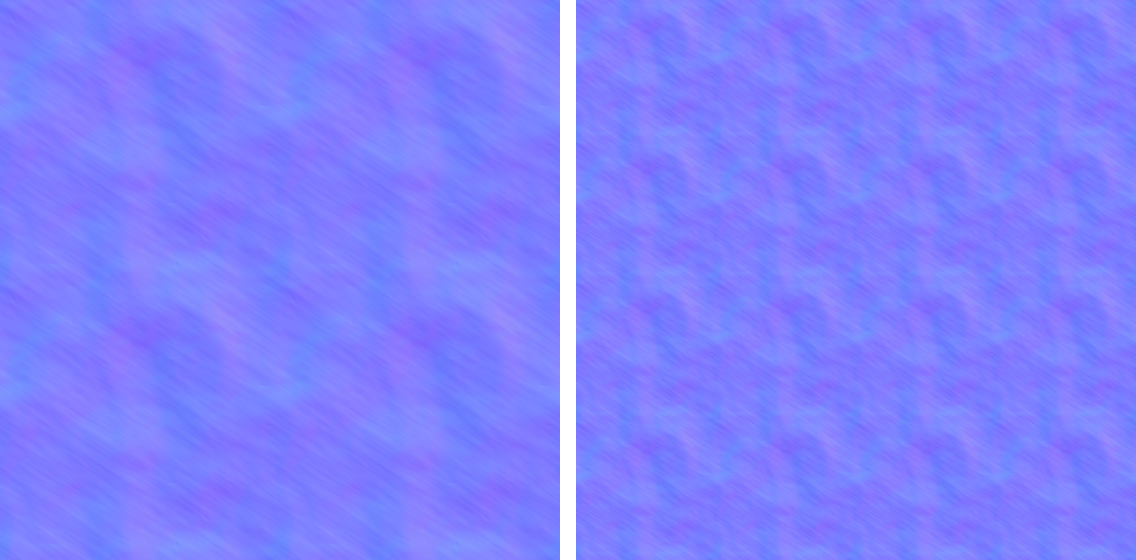
Left, the tile; right, the same tile 2 across and 2 down.
A WebGL 2 fragment shader for this texture map:

```glsl
#version 300 es
precision highp float;
// Tangent-space normal map of a softly undulating surface with slanted grain and small pits.

#define REPEATS 2.0       // tiles across the canvas
#define TILT 0.076        // overall steepness
#define BROAD_CELLS 3.0   // cells per tile of the widest swell
#define BROAD_GAIN 0.56   // slope kept by each finer swell
#define WARP 0.025        // bending of the swells
#define GRAIN 0.25        // slope of the slanted grain
#define GRAIN_GAIN 0.8    // slope kept by each finer grain
#define PIT_CELLS 9.0     // pit grid per tile
#define PIT_SHARE 0.3     // share of grid cells holding a pit
#define PIT_RADIUS 0.006  // in tiles
#define PIT_SLOPE 1.1     // steepness of the pit walls
#define STEP 0.0015       // finite difference step, in tiles

uniform vec2 u_resolution;
out vec4 fragColor;

float hash(vec2 p) {
  return fract(sin(dot(p, vec2(127.1, 311.7))) * 43758.5453);
}

// Dot product of a random unit gradient at a wrapped lattice corner
float corner(vec2 cell, vec2 offset, vec2 period, float seed) {
  float angle = 6.2831853 * hash(mod(cell, period) + seed);
  return dot(vec2(cos(angle), sin(angle)), offset);
}

// Gradient noise that wraps after a whole number of cells
float noise(vec2 p, vec2 period, float seed) {
  p *= period;
  vec2 i = floor(p);
  vec2 f = p - i;
  vec2 w = f * f * f * (f * (f * 6.0 - 15.0) + 10.0);
  vec2 e = vec2(1.0, 0.0);
  float low = mix(corner(i, f, period, seed),
                  corner(i + e.xy, f - e.xy, period, seed), w.x);
  float high = mix(corner(i + e.yx, f - e.yx, period, seed),
                   corner(i + e.xx, f - e.xx, period, seed), w.x);
  return mix(low, high, w.y);
}

// Wide soft swells
float swells(vec2 p) {
  p += WARP * vec2(noise(p, vec2(5.0), 11.0), noise(p, vec2(5.0), 23.0));
  float height = 0.0, slope = 1.0, cells = BROAD_CELLS;
  for (int i = 0; i < 4; i++) {
    height += slope / cells * noise(p, vec2(cells), 37.0 + float(i));
    slope *= BROAD_GAIN;
    cells *= 2.0;
  }
  return height;
}

// Fine streaks; the whole-number shear keeps the tile seamless
float grain(vec2 p) {
  vec2 sheared = vec2(p.x + p.y, p.x + 2.0 * p.y);
  vec2 cells = vec2(9.0, 7.0);
  float height = 0.0, slope = GRAIN;
  for (int i = 0; i < 3; i++) {
    height += slope / (2.0 * cells.y) * noise(sheared, cells, 53.0 + float(i));
    slope *= GRAIN_GAIN;
    cells *= 2.0;
  }
  return height;
}

// Sparse oblong dents, one at most per grid cell
float pits(vec2 p) {
  vec2 q = p * PIT_CELLS;
  vec2 cell = mod(floor(q), PIT_CELLS);
  vec2 center = 0.3 + 0.4 * vec2(hash(cell + 71.0), hash(cell + 83.0));
  vec2 d = (fract(q) - center) / PIT_CELLS;
  float angle = 1.6 * (hash(cell + 97.0) - 0.8);
  vec2 along = vec2(cos(angle), sin(angle));
  vec2 local = vec2(0.5 * dot(d, along), dot(d, vec2(-along.y, along.x))) / PIT_RADIUS;
  float strength = step(hash(cell + 61.0), PIT_SHARE) * (0.4 + 0.6 * hash(cell + 101.0));
  return -PIT_SLOPE * PIT_RADIUS * strength * exp(-dot(local, local));
}

float surface(vec2 p) {
  return swells(p) + grain(p) + pits(p);
}

void main() {
  vec2 p = gl_FragCoord.xy / u_resolution * REPEATS;
  vec2 h = vec2(STEP, 0.0);
  vec2 slope = vec2(surface(p + h.xy) - surface(p - h.xy),
                    surface(p + h.yx) - surface(p - h.yx)) / (2.0 * STEP);

  // Encode the unit normal, leaning slightly left
  vec3 normal = normalize(vec3(-TILT * slope - vec2(0.01, 0.004), 1.0));
  fragColor = vec4(0.5 + 0.5 * normal, 1.0);
}
```
